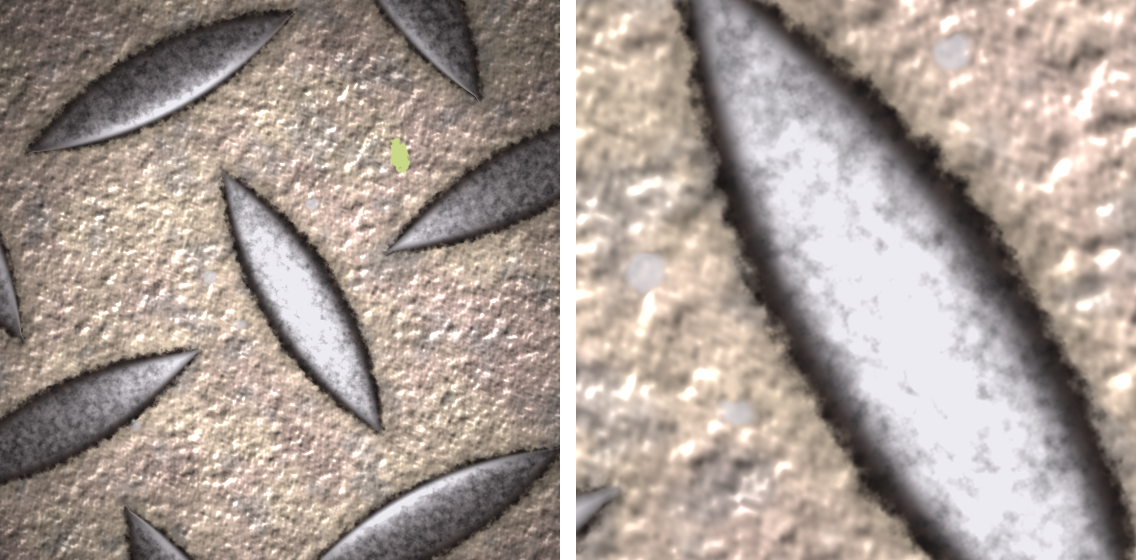
Left: the whole. Right: its middle third, enlarged.
Write a Shadertoy shader that draws this texture.

```glsl
// Worn steel tread plate: two families of raised, pointed lugs on a tilted lattice,
// domed and lit by a flash near the centre, over rough, dusty brown ground.
// Lugs are lens distance fields; grit, stains and wear come from value noise.

#define LATTICE mat2(0.648, -0.176, -0.171, -0.607)
#define ORIGIN vec2(0.539, 0.461)
#define FLAT_SHIFT vec2(-0.014, 0.002)
#define STEEP_SIZE vec2(0.074, 0.283)
#define FLAT_SIZE vec2(0.064, 0.269)
#define FLASH_POS vec2(0.51, 0.44)
#define FLASH_HEIGHT 0.9
#define GRIT_SCALE 60.0
#define GRIT_DEPTH 1.25
#define EDGE_WEAR 0.014
#define EDGE_SOFTNESS 0.006

const vec3 TAN = vec3(0.77, 0.70, 0.625);
const vec3 ROSE = vec3(0.71, 0.62, 0.59);
const vec3 SLATE = vec3(0.63, 0.60, 0.59);
const vec3 SOOT = vec3(0.18, 0.15, 0.14);
const vec3 STEEL = vec3(0.30, 0.275, 0.28);
const vec3 GLARE = vec3(0.93, 0.92, 0.95);
const vec3 LEAF = vec3(0.79, 0.85, 0.53);

float hash(vec2 p) {
    return fract(sin(dot(p, vec2(127.1, 311.7))) * 43758.5453);
}

float noise(vec2 p) {
    vec2 i = floor(p), f = fract(p);
    f = f * f * (3.0 - 2.0 * f);
    return mix(mix(hash(i), hash(i + vec2(1, 0)), f.x),
               mix(hash(i + vec2(0, 1)), hash(i + vec2(1, 1)), f.x), f.y);
}

float fbm(vec2 p) {
    float sum = 0.0, amp = 0.57;
    p = mat2(0.8, 0.6, -0.6, 0.8) * p;
    for (int i = 0; i < 3; i++) {
        sum += amp * noise(p);
        p = mat2(1.6, 1.2, -1.2, 1.6) * p + 7.3;
        amp *= 0.5;
    }
    return sum;
}

// Lens with two pointed ends; size holds half width and half length.
float lensDistance(vec2 p, vec2 size, float radius) {
    float d = radius - size.x;
    p = abs(p);
    return (p.y - size.y) * d > p.x * size.y
        ? length(p - vec2(0.0, size.y))
        : length(p + vec2(d, 0.0)) - radius;
}

// Nearest lug: x = distance, yz = surface slope, w = random value of that lug.
vec4 nearestLug(vec2 uv) {
    vec4 best = vec4(1e3);
    for (int k = 0; k < 2; k++) {
        vec2 axis = normalize(k == 0 ? vec2(0.517, -0.856) : vec2(0.884, 0.468));
        vec2 side = vec2(-axis.y, axis.x);
        vec2 cell = inverse(LATTICE) * (uv - ORIGIN - float(k) * FLAT_SHIFT) + 0.5 * float(k);
        vec2 id = round(cell);
        vec2 offset = LATTICE * (cell - id);
        vec2 p = vec2(dot(offset, side), dot(offset, axis));
        float seed = hash(id + 17.0 * float(k));
        vec2 size = (k == 0 ? STEEP_SIZE : FLAT_SIZE) * mix(0.98, 1.03, seed);
        float radius = dot(size, size) / (2.0 * size.x);
        float dist = lensDistance(p, size, radius);
        if (dist < best.x) {
            float halfWidth = sqrt(max(radius * radius - p.y * p.y, 0.0)) - radius + size.x;
            float u = clamp(p.x / max(halfWidth, 0.006), -1.1, 1.1);
            float across = 0.27 * u + 1.0 * u * u * u * u * u;
            best = vec4(dist, side * across + axis * 0.06 * p.y / size.y, seed);
        }
    }
    return best;
}

// Rough ground with stains, relief, glossy flecks and dust close to the lugs.
vec3 groundColor(vec2 uv, float lugDist) {
    float height = fbm(uv * GRIT_SCALE);
    float relief = height - fbm((uv + vec2(-0.003, 0.005)) * GRIT_SCALE);
    float stain = fbm(uv * 7.0 + 3.0);
    float dust = exp(-max(lugDist, 0.0) * 22.0);
    vec3 color = mix(TAN, ROSE, smoothstep(0.3, 0.6, stain) * (1.0 - dust));
    color = mix(color, SLATE, 0.6 * smoothstep(0.55, 0.75, fbm(uv * 19.0 + 9.0)));
    color *= 1.0 + GRIT_DEPTH * relief * (1.0 - 0.45 * dust) + 0.4 * (height - 0.5);
    color *= 0.85 + 0.28 * fbm(uv * 14.0 + 21.0);
    color += 0.24 * smoothstep(0.08, 0.28, relief) * (1.0 - dust);

    // Sparse pale pebbles
    vec2 grid = uv * 15.0, id = floor(grid);
    vec2 center = 0.3 + 0.4 * vec2(hash(id + 4.0), hash(id + 8.0));
    float pebble = length(fract(grid) - center) + 0.3 * (height - 0.5);
    float present = step(0.97, hash(id + 31.0));
    return mix(color, GLARE * 0.88, 0.7 * present * smoothstep(0.2, 0.08, pebble));
}

void mainImage(out vec4 fragColor, in vec2 fragCoord) {
    vec2 uv = fragCoord / iResolution.y;
    float soft = max(EDGE_SOFTNESS, 1.0 / iResolution.y);
    vec4 lug = nearestLug(uv);
    float grain = fbm(uv * 120.0) - 0.5;
    float dist = lug.x + EDGE_WEAR * grain;
    float falloff = smoothstep(0.24, 0.76, length(uv - FLASH_POS));

    // Ground, vignette and contact shadow
    vec3 color = groundColor(uv, lug.x) * mix(1.08, 0.52, falloff);
    color *= 1.0 - 0.35 * exp(-max(dist, 0.0) / 0.011);

    // Single fallen leaf
    vec2 leaf = (uv - vec2(0.714, 0.723)) / vec2(0.016, 0.028);
    leaf.x += 0.3 * leaf.y;
    color = mix(color, LEAF, smoothstep(1.1, 0.85, length(leaf) + 0.8 * grain));

    // Domed steel: flash glare where the slope faces the light, soot on the rim
    vec2 miss = lug.yz - (FLASH_POS - uv) / FLASH_HEIGHT;
    float glare = 1.2 * exp(-7.0 * dot(miss, miss)) * (1.0 + 0.8 * grain);
    float rim = smoothstep(-0.02, -0.002, dist);
    vec3 metal = mix(STEEL * mix(0.85, 1.1, lug.w), SOOT, rim) * mix(1.0, 0.75, falloff);
    metal *= 1.0 + 1.2 * grain;
    metal = mix(metal, GLARE, clamp(glare * (1.0 - 0.5 * rim), 0.0, 1.0));
    color = mix(color, metal, smoothstep(soft, -soft, dist));

    fragColor = vec4(clamp(color, 0.0, 1.0), 1.0);
}
```
